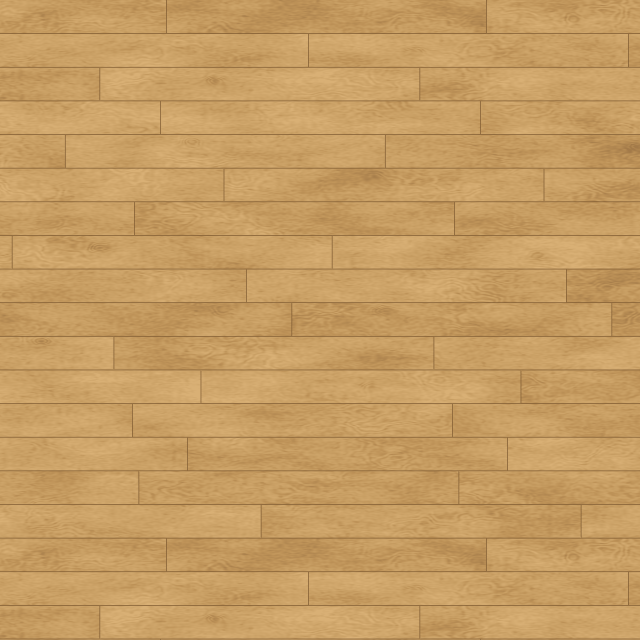
A Shadertoy shader for this texture:

```glsl
const float ROW_HEIGHT = 0.05255;
const float PLANK_LENGTH = 0.5;
const float SEAM_WIDTH = 0.0011;

const vec3 DARK_OAK  = vec3(0.64, 0.48, 0.285);
const vec3 BROWN_OAK = vec3(0.745, 0.575, 0.345);
const vec3 HONEY_OAK = vec3(0.785, 0.622, 0.39);
const vec3 PALE_OAK  = vec3(0.85, 0.69, 0.46);
const vec3 SEAM_COLOR = vec3(0.49, 0.35, 0.19);

// Stagger of the butt joints; the laying order restarts after 16 rows
const float JOINTS[16] = float[16](
    0.260, 0.482, 0.156, 0.251, 0.102, 0.350, 0.210, 0.019,
    0.385, 0.456, 0.178, 0.314, 0.207, 0.293, 0.217, 0.408);

float hash(vec2 p) {
    vec3 q = fract(p.xyx * 0.1031);
    q += dot(q, q.yzx + 33.33);
    return fract((q.x + q.y) * q.z);
}

float cornerSlope(vec2 cell, vec2 offset) {
    float angle = 6.2832 * hash(cell);
    return dot(vec2(cos(angle), sin(angle)), offset);
}

float gradientNoise(vec2 p) {
    vec2 i = floor(p), f = p - i;
    vec2 w = f * f * f * (f * (f * 6.0 - 15.0) + 10.0);
    vec2 e = vec2(0.0, 1.0);
    float low = mix(cornerSlope(i, f), cornerSlope(i + e.yx, f - e.yx), w.x);
    float high = mix(cornerSlope(i + e.xy, f - e.xy), cornerSlope(i + e.yy, f - e.yy), w.x);
    return mix(low, high, w.y);
}

float fbm(vec2 p) {
    float sum = 0.0, amplitude = 1.0;
    for (int octave = 0; octave < 3; octave++) {
        sum += amplitude * gradientNoise(p);
        p = p * 2.03 + 17.3;
        amplitude *= 0.5;
    }
    return sum;
}

// Gaussian bump of a knot; only some planks carry one
float knotBump(vec2 p, vec2 id) {
    vec2 center = vec2(mix(0.08, 0.42, hash(id + 5.1)),
                       ROW_HEIGHT * mix(0.1, 0.9, hash(id + 9.7)));
    vec2 d = (p - center) / vec2(0.017, 0.008);
    return step(0.4, hash(id + 2.3)) * exp(-dot(d, d));
}

// Wood lightness, 0 dark to 1 pale; p runs along and across one plank
float woodTone(vec2 p, vec2 id) {
    vec2 seed = floor(90.0 * vec2(hash(id), hash(id + 31.7)));
    float knot = knotBump(p, id);
    float drift = gradientNoise(p * vec2(11.0, 24.0) + seed);
    vec2 bent = p + vec2(0.0, 0.007 * drift + 0.004 * knot);

    // Arched growth rings appear in patches and around knots
    float height = fbm(p * vec2(11.0, 28.0) + seed + 40.0) * 4.0 + p.y * 45.0 + knot * 2.5;
    float rings = sin(6.2832 * height);
    float patches = smoothstep(-0.1, 0.4, gradientNoise(p * vec2(7.0, 20.0) + seed + 71.0));

    // Broad shading, then progressively finer grain
    float shade = gradientNoise(bent * vec2(7.0, 15.0) + seed + 23.0);
    float clouds = fbm(bent * vec2(9.0, 36.0) + seed + 13.0);
    float streaks = gradientNoise(bent * vec2(18.0, 150.0) + seed);
    float fibres = gradientNoise(bent * vec2(110.0, 340.0) + seed);
    float pores = smoothstep(0.2, 0.55, gradientNoise(bent * vec2(70.0, 260.0) + seed + 57.0));

    float tone = 0.625 + 0.20 * (hash(id + 3.9) - 0.5);
    tone += 0.36 * shade + 0.24 * clouds + 0.12 * streaks + 0.22 * fibres;
    tone += rings * (0.02 + 0.10 * max(patches, knot));
    return tone - 0.15 * pores - 0.28 * knot;
}

float ramp(float low, float high, float t) {
    return clamp((t - low) / (high - low), 0.0, 1.0);
}

vec3 woodColor(float tone) {
    vec3 color = mix(DARK_OAK, BROWN_OAK, ramp(0.0, 0.42, tone));
    color = mix(color, HONEY_OAK, ramp(0.42, 0.6, tone));
    return mix(color, PALE_OAK, ramp(0.6, 1.0, tone));
}

float lineCoverage(float dist, float width, float pixel) {
    float overlap = min(dist + 0.5 * pixel, 0.5 * width) - max(dist - 0.5 * pixel, -0.5 * width);
    return clamp(overlap / pixel, 0.0, 1.0);
}

float edgeDistance(float t, float size) {
    return min(t, 1.0 - t) * size;
}

void mainImage(out vec4 fragColor, in vec2 fragCoord) {
    vec2 uv = fragCoord / iResolution.xy;
    vec2 pixel = 1.0 / iResolution.xy;

    // Rows are counted downwards from the top
    float rowPosition = (1.0 - uv.y) / ROW_HEIGHT;
    int row = int(floor(rowPosition)) % 16;
    float plankPosition = (uv.x - JOINTS[row]) / PLANK_LENGTH;
    vec2 id = vec2(floor(plankPosition) + 3.0, float(row) + 1.0);
    vec2 cell = fract(vec2(plankPosition, rowPosition));

    vec3 color = woodColor(woodTone(cell * vec2(PLANK_LENGTH, ROW_HEIGHT), id));

    // Dark seam on every plank edge, except along the top border
    float sideDistance = edgeDistance(cell.x, PLANK_LENGTH);
    float rowDistance = rowPosition < 0.5 ? 1.0 : edgeDistance(cell.y, ROW_HEIGHT);
    float seam = max(lineCoverage(sideDistance, SEAM_WIDTH, pixel.x),
                     lineCoverage(rowDistance, SEAM_WIDTH, pixel.y));
    fragColor = vec4(mix(color, SEAM_COLOR, seam), 1.0);
}
```
